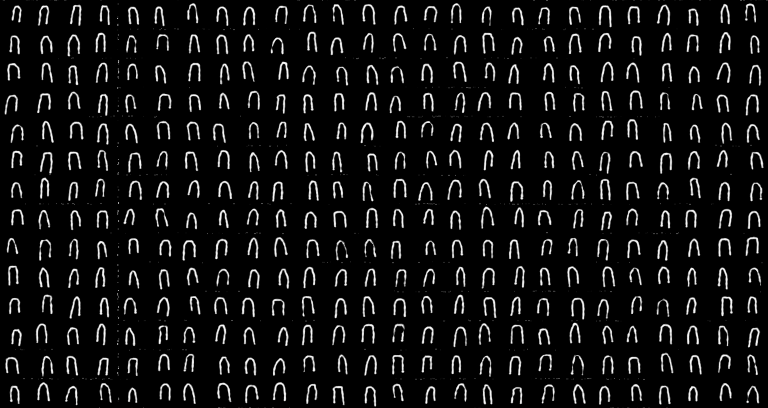
Give the GLSL for this pattern, as a Shadertoy shader.

```glsl
// A grid of small hand-drawn white arches on black, each one varied.
// Every cell traces a superellipse arc as short segments, with hashed size,
// lean and squareness; gradient noise roughens the ink and breaks worn strokes.

#define COLS 26.0
#define ROWS 14.0
#define STROKE 0.031       // half line width, in cells
#define ARCH_HEIGHT 0.53
#define ARCH_HALF_WIDTH 0.148
#define DRIFT 0.22         // placement spread inside a cell
#define LEAN 0.24
#define ROUGHNESS 0.024
#define WEAR 2.2
#define SEAM_COLUMN 4.0    // grid line carrying the dashed seam
#define INK vec3(0.97)
#define SEGMENTS 20

vec3 hash3(vec2 p) {
    vec3 q = fract(vec3(p.xyx) * vec3(0.1031, 0.1030, 0.0973));
    q += dot(q, q.yxz + 33.33);
    return fract((q.xxy + q.yzz) * q.zyx);
}

float gradientDot(vec2 corner, vec2 offset) {
    return dot(hash3(corner + 71.0).xy * 2.0 - 1.0, offset);
}

float gradientNoise(vec2 p) {
    vec2 i = floor(p), f = fract(p);
    vec2 u = f * f * f * (f * (f * 6.0 - 15.0) + 10.0);
    vec2 e = vec2(1.0, 0.0);
    float low = mix(gradientDot(i, f), gradientDot(i + e, f - e), u.x);
    float high = mix(gradientDot(i + e.yx, f - e.yx),
                     gradientDot(i + 1.0, f - 1.0), u.x);
    return mix(low, high, u.y);
}

float segmentDistance(vec2 p, vec2 a, vec2 b) {
    vec2 ab = b - a;
    float h = clamp(dot(p - a, ab) / max(dot(ab, ab), 1e-6), 0.0, 1.0);
    return length(p - a - ab * h);
}

// Point on an arch: t runs from the left foot (-1) to the right foot (1).
vec2 archPoint(float t, vec2 size, float power, float uneven, float seed) {
    float angle = t * 1.5708;
    float s = sin(angle), c = max(cos(angle), 0.0);
    vec2 q = vec2(sign(s) * pow(abs(s), power), pow(c, power) - 0.5) * size;
    q.y += uneven * s * (1.0 - c);
    q.x += 0.055 * gradientNoise(vec2(t * 2.5, seed));
    return q;
}

// Signed distance to the inked arch of one cell, centred on the origin.
float archDistance(vec2 p, vec2 cell) {
    vec3 place = hash3(cell + 3.7);
    vec3 form = hash3(cell + 41.3);
    vec3 habit = hash3(cell + 87.1);
    float columnHabit = hash3(vec2(cell.x, 19.0)).x;

    p -= (place.xy - 0.5) * vec2(DRIFT, 0.7 * DRIFT);
    p.x -= p.y * (place.z - 0.5) * LEAN;

    vec2 size = vec2(ARCH_HALF_WIDTH * mix(0.8, 1.25, form.x),
                     ARCH_HEIGHT * (0.80 + 0.24 * form.y + 0.20 * columnHabit));
    float power = mix(0.42, 0.95, form.z);
    float uneven = (habit.x - 0.5) * 0.13;
    float seed = 50.0 * habit.y;

    float d = 1e3;
    vec2 foot = archPoint(-1.0, size, power, uneven, seed);
    vec2 last = foot;
    for (int i = 1; i <= SEGMENTS; i++) {
        float t = 2.0 * float(i) / float(SEGMENTS) - 1.0;
        vec2 next = archPoint(t, size, power, uneven, seed);
        d = min(d, segmentDistance(p, last, next));
        last = next;
    }

    // Ink: uneven width, worn gaps, and a small blot on one foot.
    vec2 grain = p + cell * 1.7;
    float fade = max(gradientNoise(grain * 5.0) + 0.06, 0.0);
    float radius = STROKE * (1.0 - WEAR * habit.z * habit.z * fade);
    radius += ROUGHNESS * gradientNoise(grain * 9.0);
    vec2 blot = habit.x < 0.5 ? foot : last;
    return min(d - radius, length(p - blot) - STROKE * (0.6 + 0.8 * habit.y));
}

// Sparse specks strung along a line; returns their brightness.
float specks(float along, float across, float line, float density, float px) {
    vec3 h = hash3(vec2(floor(along * 18.0), line + 5.0));
    float halfWidth = 0.016;
    float band = 1.0 - smoothstep(halfWidth - px * 0.6, halfWidth + px * 0.6,
                                  abs(across + (h.y - 0.5) * 0.04));
    return band * step(1.0 - density, h.x) * h.z;
}

void mainImage(out vec4 fragColor, in vec2 fragCoord) {
    vec2 grid = fragCoord / iResolution.xy * vec2(COLS, ROWS);
    vec2 cell = floor(grid);
    float px = ROWS / iResolution.y;

    float d = archDistance(fract(grid) - 0.5, cell);
    float ink = 1.0 - smoothstep(-0.85 * px, 0.85 * px, d);

    // Dust along the row borders, in patches, and one dashed vertical seam.
    float row = floor(grid.y + 0.5);
    float patches = smoothstep(-0.1, 0.4, gradientNoise(vec2(grid.x * 0.3, row * 2.37)));
    float dust = 0.35 * specks(grid.x, grid.y - row, row, 0.4 * patches, px);
    float seam = 0.8 * specks(grid.y, grid.x - SEAM_COLUMN, 60.0, 0.3, px);

    fragColor = vec4(INK * max(ink, max(dust, seam)), 1.0);
}
```
